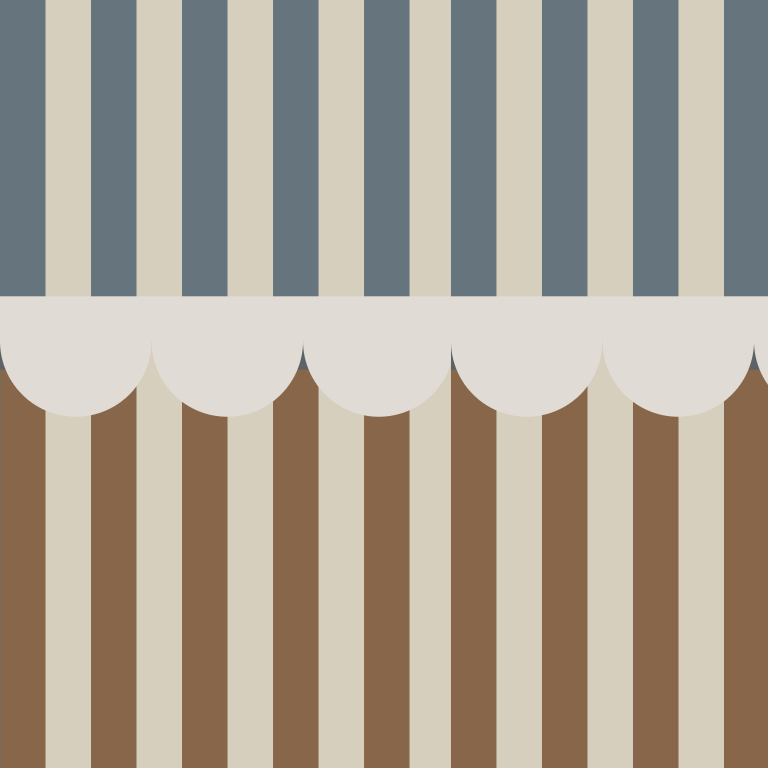
Reproduce this pattern procedurally as a WebGL 1 fragment shader.

```glsl
precision highp float;

uniform vec2 u_resolution;

const vec3 CREAM = vec3(0.84, 0.81, 0.74);
const vec3 BROWN = vec3(0.53, 0.40, 0.29);
const vec3 SLATE = vec3(0.40, 0.46, 0.49);
const vec3 SHADE = vec3(0.36, 0.385, 0.40);
const vec3 TRIM  = vec3(0.88, 0.86, 0.83);

const float TILE_WIDTH     = 0.5872;  // slightly short of five stripe periods
const float STRIPE_PERIOD  = 0.1185;
const float SCALLOP_PERIOD = 0.1973;
const float TRIM_TOP       = 0.6142;
const float TRIM_AXIS      = 0.5560;  // height of the scallop centres
const float BROWN_TOP      = 0.5186;
const float SEAM_WIDTH     = 0.0009;

// Antialiased coverage of the region where the distance is negative
float fill(float dist, float pixel) {
    return clamp(0.5 - dist / pixel, 0.0, 1.0);
}

// Dark stripes fill the first half of each period
float stripeDistance(float x) {
    float phase = fract(x / STRIPE_PERIOD + 0.25) - 0.5;
    float dist = (abs(phase) - 0.25) * STRIPE_PERIOD;
    return min(dist, TILE_WIDTH - x);
}

// Flat band with a row of half discs hanging below it
float trimDistance(vec2 p) {
    float x = mod(p.x, SCALLOP_PERIOD) - 0.5 * SCALLOP_PERIOD;
    float disc = length(vec2(x, p.y - TRIM_AXIS)) - 0.5 * SCALLOP_PERIOD;
    return p.y > TRIM_AXIS ? p.y - TRIM_TOP : disc;
}

void main() {
    vec2 uv = gl_FragCoord.xy / u_resolution;
    float pixel = 1.0 / min(u_resolution.x, u_resolution.y);
    vec2 p = vec2(mod(uv.x, TILE_WIDTH), uv.y);

    // Stripe colour by height, with shaded slate behind the scallops
    vec3 upper = mix(SHADE, SLATE, fill(TRIM_AXIS - p.y, pixel));
    vec3 lower = mix(BROWN, SLATE, 0.6 * fill(uv.x - SEAM_WIDTH, pixel));
    vec3 dark = mix(upper, lower, fill(p.y - BROWN_TOP, pixel));

    vec3 color = mix(CREAM, dark, fill(stripeDistance(p.x), pixel));
    color = mix(color, TRIM, fill(trimDistance(p), pixel));

    gl_FragColor = vec4(color, 1.0);
}
```
